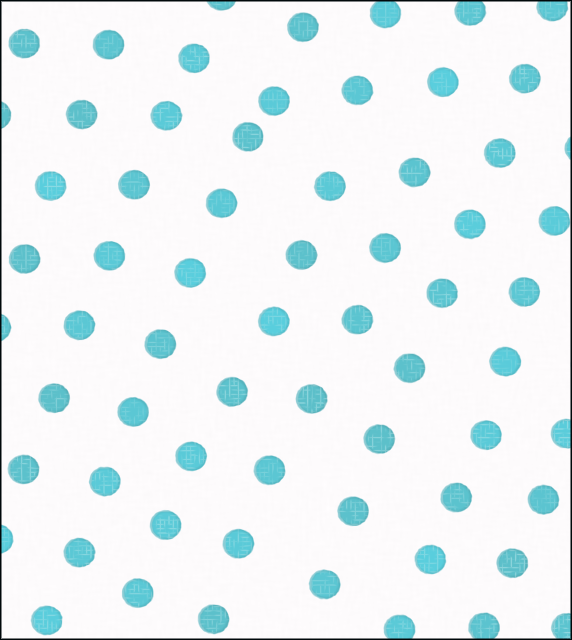
Reproduce this pattern procedurally as a WebGL 1 fragment shader.

```glsl
precision highp float;
uniform vec2 u_resolution;

// Lengths are in units of the column spacing; y runs downwards.
const float CANVAS_HEIGHT = 7.68;
const vec2 LATTICE_ORIGIN = vec2(2.64, -0.32);
const vec2 COLUMN_STEP = vec2(1.0, 0.0);
const vec2 ROW_STEP = vec2(-0.335, 0.85);
const float JITTER = 0.03;
const vec2 DOT_RADIUS = vec2(0.188, 0.177);
const float EDGE_WEAR = 0.05;
const float RIM_SHIFT = 0.022;
const float THREAD_PITCH = 0.052;
const float BORDER = 0.018;

const vec3 CLOTH = vec3(0.992, 0.984, 0.988);
const vec3 INK_BRIGHT = vec3(0.35, 0.81, 0.87);
const vec3 INK_DULL = vec3(0.36, 0.75, 0.79);
const vec3 INK_THIN = vec3(0.58, 0.81, 0.84);
const vec3 STITCH = vec3(0.68, 0.89, 0.91);
const vec3 BORDER_COLOR = vec3(0.0, 0.03, 0.04);

vec2 hash2(vec2 p) {
  vec3 a = fract(p.xyx * vec3(0.1031, 0.1030, 0.0973));
  a += dot(a, a.yzx + 33.33);
  return fract((a.xx + a.yz) * a.zy);
}

float gradientNoise(vec2 p) {
  vec2 i = floor(p);
  vec2 f = fract(p);
  vec2 u = f * f * (3.0 - 2.0 * f);
  vec2 e = vec2(1.0, 0.0);
  float a = dot(hash2(i) * 2.0 - 1.0, f);
  float b = dot(hash2(i + e.xy) * 2.0 - 1.0, f - e.xy);
  float c = dot(hash2(i + e.yx) * 2.0 - 1.0, f - e.yx);
  float d = dot(hash2(i + e.xx) * 2.0 - 1.0, f - e.xx);
  return mix(mix(a, b, u.x), mix(c, d, u.x), u.y);
}

float bell(float x) {
  return exp(-x * x);
}

// Skewed lattice, bent by a sag that drifts sideways from row to row.
vec2 dotCenter(float column, float row) {
  vec2 center = LATTICE_ORIGIN + column * COLUMN_STEP + row * ROW_STEP;
  float lower = smoothstep(3.5, 6.5, row);
  float right = smoothstep(4.0, 5.0, column);
  float sagColumn = mix(0.9, 2.0, smoothstep(0.8, 2.0, row)) + 0.09 * row;
  center.y += 0.42 * smoothstep(0.0, 3.0, column) + 0.55 * bell(column - sagColumn);
  center.y -= 0.22 * right * smoothstep(6.0, 9.0, row);
  center.x += lower * (0.20 * right - 0.48 * bell(column - 2.6));
  vec2 jitter = hash2(vec2(column, row) + 17.0) * 2.0 - 1.0;
  return center + JITTER * jitter;
}

// Broken light threads showing through the ink.
float stitches(vec2 p) {
  vec2 thread = 0.5 + 0.5 * cos(6.2832 * p / THREAD_PITCH);
  thread = pow(thread, vec2(3.0));
  float across = thread.x * smoothstep(-0.15, 0.25, gradientNoise(p * vec2(18.0, 9.0)));
  float down = thread.y * smoothstep(-0.15, 0.25, gradientNoise(p * vec2(9.0, 18.0) + 40.0));
  return max(across, down);
}

void main() {
  float pixel = CANVAS_HEIGHT / u_resolution.y;
  vec2 size = u_resolution * pixel;
  vec2 p = gl_FragCoord.xy * pixel;
  p.y = size.y - p.y;

  // Cloth with a faint weave
  float grain = gradientNoise(p * vec2(24.0, 7.0)) + gradientNoise(p * vec2(7.0, 24.0) + 9.0);
  vec3 color = CLOTH + 0.008 * grain;

  // Printed dots
  float wear = EDGE_WEAR * gradientNoise(p * 22.0);
  float stitch = stitches(p);
  float soft = 0.9 * pixel / DOT_RADIUS.y;
  for (int c = -2; c <= 7; c++) {
    for (int r = 0; r <= 9; r++) {
      vec2 id = vec2(float(c), float(r));
      vec2 q = p - dotCenter(id.x, id.y);
      if (dot(q, q) < 0.06) {
        vec2 tone = hash2(id + 51.0);
        float edge = length(q / DOT_RADIUS) - 1.0 + wear;
        float body = length((q - vec2(RIM_SHIFT, 0.0)) / DOT_RADIUS) - 0.97 + wear;
        vec3 ink = mix(INK_BRIGHT, INK_DULL, tone.x);
        ink = mix(ink, STITCH, stitch * mix(0.3, 0.65, tone.y));
        ink *= 1.0 - 0.09 * smoothstep(-0.25, 0.0, edge);
        ink = mix(ink, INK_THIN, 0.85 * smoothstep(-soft, soft, body));
        color = mix(color, ink, 1.0 - smoothstep(-soft, soft, edge));
      }
    }
  }

  // Dark outline of the canvas
  vec2 inset = min(p, size - p);
  float border = smoothstep(-0.5, 0.5, (BORDER - min(inset.x, inset.y)) / pixel);
  gl_FragColor = vec4(mix(color, BORDER_COLOR, border), 1.0);
}
```
